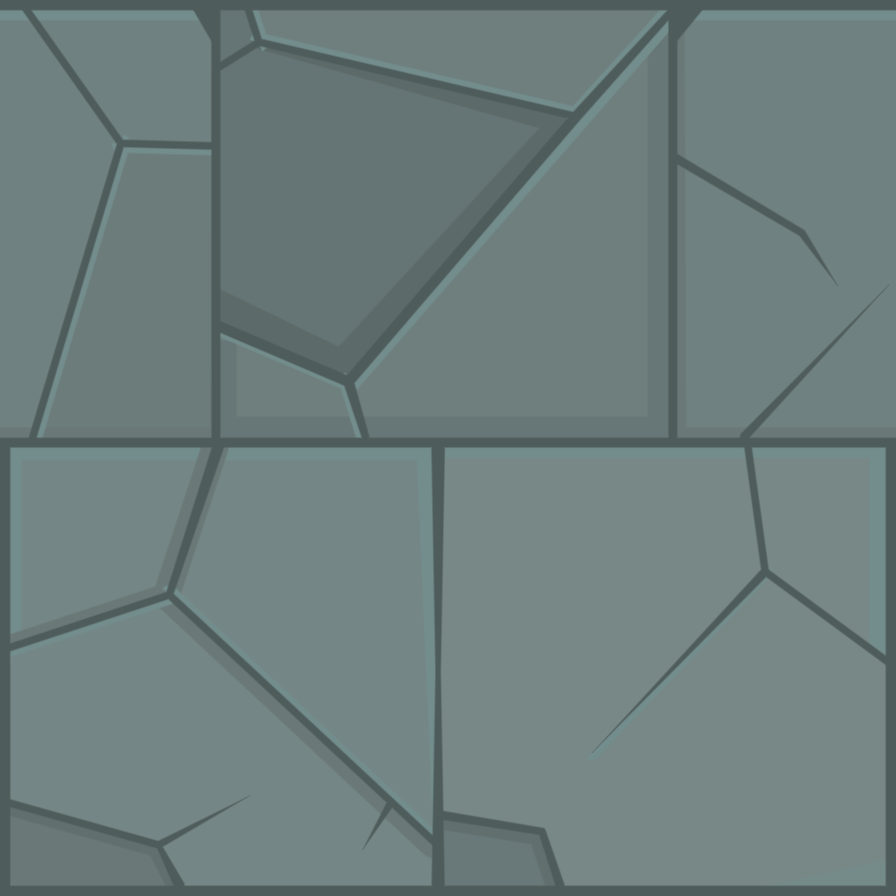
A three.js fragment shader for this texture:

```glsl
// Cracked teal stone blocks in two offset courses with dark mortar and bevelled edges.
varying vec2 vUv;

const vec3 MORTAR = vec3(0.31, 0.36, 0.36);
const vec3 GLINT = vec3(0.45, 0.55, 0.55);
const vec3 STONE = vec3(0.455, 0.525, 0.52);
const vec3 SLAB = vec3(0.435, 0.505, 0.50);
const vec3 SHADE = vec3(0.415, 0.475, 0.47);
const vec3 SUNKEN = vec3(0.395, 0.455, 0.455);
const vec3 BEVEL = vec3(0.36, 0.415, 0.41);
const float SOFT = 0.0014;
const float LINE = 0.0042;
const float RIM = 0.0105;

float fill(float d) { return smoothstep(-SOFT, SOFT, d); }

void paint(inout vec3 c, vec3 tone, float mask) { c = mix(c, tone, mask); }

// Signed distance to the line a-b, positive on its left
float side(vec2 p, vec2 a, vec2 b) {
  vec2 d = normalize(b - a);
  return d.x * (p.y - a.y) - d.y * (p.x - a.x);
}

// Segment whose half width runs from w0 to w1
float crack(vec2 p, vec2 a, vec2 b, float w0, float w1) {
  vec2 d = b - a;
  float t = clamp(dot(p - a, d) / dot(d, d), 0.0, 1.0);
  return fill(mix(w0, w1, t) - length(p - a - d * t));
}

// Strip along the left of a-b
float rim(vec2 p, vec2 a, vec2 b, float w) {
  return crack(p, a, b, w, w) * fill(side(p, a, b));
}

// Upper block that continues across the left and right borders
vec3 wrappedStone(vec2 p) {
  vec2 top = vec2(0.029, 0.99), hub = vec2(0.135, 0.84), east = vec2(0.24, 0.837);
  vec2 foot = vec2(0.036, 0.51), bend = vec2(0.895, 0.74);
  float west = step(p.x, 0.5);
  vec3 c = SLAB;
  paint(c, mix(SLAB, SHADE, 0.6), west * fill(min(side(p, hub, foot), side(p, east, hub))));
  paint(c, SHADE, fill(max(0.523 - p.y, 0.011 - abs(p.x - 0.5) + 0.257 - 0.004 * p.y)));
  paint(c, GLINT, fill(p.y - 0.977));
  paint(c, GLINT, max(rim(p, east, hub, RIM), rim(p, hub, foot, RIM)));
  float lines = max(crack(p, top, hub, LINE, LINE), crack(p, hub, east, LINE, LINE));
  lines = max(lines, crack(p, hub, foot, LINE, LINE));
  lines = max(lines, crack(p, vec2(0.755, 0.823), bend, 0.005, LINE));
  lines = max(lines, crack(p, bend, vec2(0.935, 0.681), LINE, 0.0));
  lines = max(lines, crack(p, vec2(0.831, 0.513), vec2(0.992, 0.682), 0.005, 0.0));
  // Chipped top corners
  lines = max(lines, west * fill(side(p, vec2(0.215, 0.99), vec2(0.236, 0.954))));
  lines = max(lines, (1.0 - west) * fill(side(p, vec2(0.758, 0.957), vec2(0.785, 0.99))));
  return mix(c, MORTAR, lines);
}

// Upper middle block with a sunken panel
vec3 shatteredStone(vec2 p) {
  vec2 nook = vec2(0.246, 0.926), crown = vec2(0.289, 0.953), top = vec2(0.277, 0.99);
  vec2 fork = vec2(0.643, 0.87), corner = vec2(0.749, 0.987), hub = vec2(0.389, 0.574);
  vec2 west = vec2(0.246, 0.635), foot = vec2(0.408, 0.512);
  vec2 innerEast = vec2(0.602, 0.857), innerFoot = vec2(0.378, 0.613);
  vec3 c = mix(SLAB, SHADE, 0.25);
  float edge = max(0.535 - p.y, min(p.x - 0.723, side(p, corner, hub) - 0.012));
  paint(c, mix(SHADE, SUNKEN, 0.6), fill(max(edge, min(0.264 - p.x, 0.62 - p.y))));
  float panel = min(min(side(p, fork, crown), side(p, hub, fork)),
                    min(side(p, west, hub), side(p, crown, nook)));
  float inner = min(min(side(p, innerEast, vec2(0.29, 0.945)), side(p, innerFoot, innerEast)),
                    side(p, vec2(0.246, 0.677), innerFoot));
  paint(c, BEVEL, fill(panel));
  paint(c, SUNKEN, fill(min(panel, inner)));
  paint(c, SUNKEN, fill(min(side(p, nook, crown), side(p, crown, top))));
  float lit = max(rim(p, crown, fork, RIM), rim(p, top, crown, RIM));
  lit = max(lit, max(rim(p, fork, corner, RIM), rim(p, corner, hub, 0.013)));
  lit = max(lit, max(rim(p, hub, west, RIM), rim(p, foot, hub, RIM)));
  paint(c, GLINT, lit);
  float lines = max(crack(p, nook, crown, LINE, LINE), crack(p, top, crown, LINE, LINE));
  lines = max(lines, max(crack(p, crown, fork, LINE, LINE), crack(p, corner, fork, LINE, 0.006)));
  lines = max(lines, max(crack(p, fork, hub, 0.006, 0.006), crack(p, hub, west, 0.006, 0.006)));
  return mix(c, MORTAR, max(lines, crack(p, hub, foot, 0.006, LINE)));
}

// Lower left block split three ways
vec3 splitStone(vec2 p) {
  vec2 top = vec2(0.243, 0.5), hub = vec2(0.189, 0.336), west = vec2(0.01, 0.277);
  vec2 east = vec2(0.485, 0.06), nook = vec2(0.01, 0.104), knee = vec2(0.177, 0.057);
  vec2 foot = vec2(0.2, 0.012), spur = vec2(0.435, 0.102);
  vec3 c = STONE;
  float lit = max(p.y - 0.486, min(0.024 - p.x, p.y - 0.28));
  paint(c, GLINT, fill(max(lit, side(p, vec2(0.483, 0.075), vec2(0.465, 0.486)) * -1.0)));
  float dim = max(rim(p, hub, top, 0.018), rim(p, top, hub, 0.012));
  paint(c, SHADE, max(dim, max(rim(p, east, hub, 0.018), rim(p, west, hub, 0.014))));
  paint(c, GLINT, max(rim(p, hub, east, RIM), rim(p, hub, west, RIM)));
  float chip = min(side(p, knee, nook), side(p, foot, knee));
  paint(c, mix(SUNKEN, BEVEL, 0.4), fill(chip));
  paint(c, SHADE, fill(chip - 0.014));
  float lines = max(crack(p, top, hub, 0.0065, LINE), crack(p, hub, west, LINE, LINE));
  lines = max(lines, max(crack(p, hub, east, LINE, LINE), crack(p, nook, knee, LINE, LINE)));
  lines = max(lines, max(crack(p, knee, foot, 0.003, 0.006), crack(p, knee, vec2(0.279, 0.112), LINE, 0.0)));
  return mix(c, MORTAR, max(lines, crack(p, spur, vec2(0.405, 0.052), LINE, 0.0)));
}

// Lower right block with a broken corner
vec3 broadStone(vec2 p) {
  vec2 top = vec2(0.835, 0.5), hub = vec2(0.854, 0.362), east = vec2(0.99, 0.262), tip = vec2(0.661, 0.16);
  vec2 nook = vec2(0.494, 0.09), knee = vec2(0.605, 0.072), foot = vec2(0.625, 0.012);
  vec3 c = STONE + 0.01;
  paint(c, GLINT, fill(max(p.y - 0.489, min(p.x - 0.97, p.y - 0.27))));
  paint(c, GLINT, 0.6 * fill(-side(p, vec2(0.86, 0.012), vec2(0.99, 0.04))));
  paint(c, GLINT, max(rim(p, east, hub, 0.0) , max(rim(p, hub, tip, 0.008), crack(p, hub, east, 0.009, 0.009) * fill(-side(p, east, hub)) * fill(side(p, east, hub) + 0.009) * 0.0)));
  float chip = min(side(p, knee, nook), side(p, foot, knee));
  paint(c, mix(SUNKEN, BEVEL, 0.4), fill(chip));
  paint(c, SUNKEN + 0.015, fill(chip - 0.016));
  float lines = max(crack(p, top, hub, LINE, LINE), crack(p, hub, east, LINE, LINE));
  lines = max(lines, max(crack(p, hub, tip, 0.005, 0.0), crack(p, nook, knee, 0.005, LINE)));
  return mix(c, MORTAR, max(lines, crack(p, knee, foot, LINE, 0.005)));
}

void main() {
  vec2 p = vUv;
  vec3 upper = abs(p.x - 0.496) < 0.255 ? shatteredStone(p) : wrappedStone(p);
  vec3 lower = p.x < 0.489 ? splitStone(p) : broadStone(p);
  // Mortar joints; the lower one narrows in its middle
  float upperJoint = 0.005 - min(abs(p.x - 0.241), abs(p.x - 0.751));
  float lowerJoint = 0.003 + 0.018 * abs(p.y - 0.25) - abs(p.x - 0.489);
  float border = 0.0115 - min(p.x, 1.0 - p.x);
  float bed = max(0.0055 - abs(p.y - 0.506), 0.0115 - min(p.y, 1.0 - p.y));
  bool isUpper = p.y > 0.506;
  float joint = isUpper ? upperJoint : max(lowerJoint, border);
  gl_FragColor = vec4(mix(isUpper ? upper : lower, MORTAR, fill(max(joint, bed))), 1.0);
}
```
